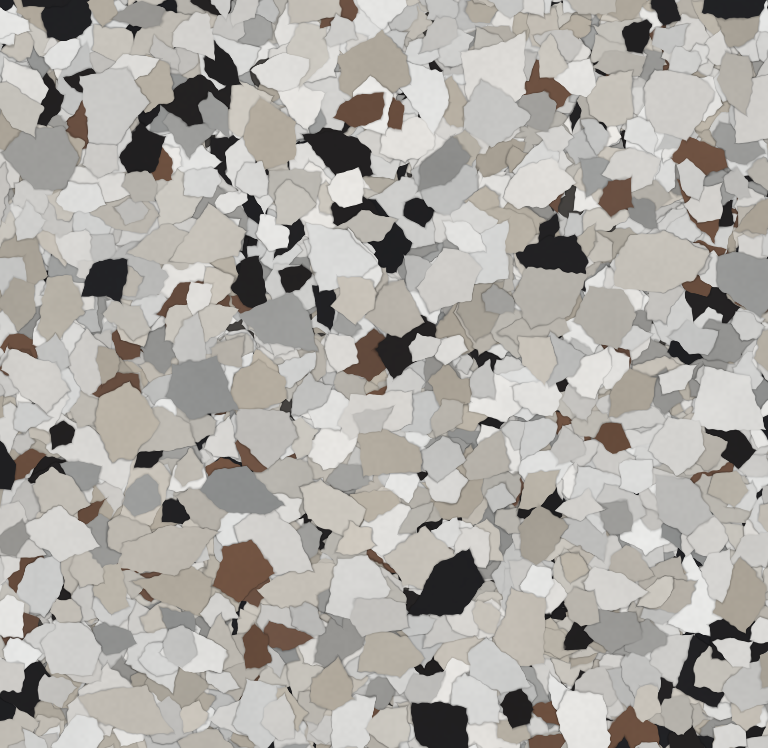
Reproduce this texture procedurally as a Shadertoy shader.

```glsl
const float TAU = 6.2831853;
const int LAYERS = 11;
const float CELL_MIN = 0.052;      // grid pitch of a layer, in canvas heights
const float CELL_MAX = 0.082;
const float RADIUS_MIN = 0.42;     // flake radius, in cells
const float RADIUS_MAX = 0.92;
const float JAGGEDNESS = 0.0045;
const float SHADOW_WIDTH = 0.0042;
const float SHADOW_DEPTH = 0.30;
const float TONE_SPREAD = 0.07;
const vec3 CREVICE = vec3(0.27, 0.26, 0.25);
const vec3 WHITE = vec3(0.855, 0.852, 0.842);
const vec3 PALE = vec3(0.785, 0.782, 0.772);
const vec3 WARM = vec3(0.752, 0.735, 0.703);
const vec3 BEIGE = vec3(0.690, 0.664, 0.618);
const vec3 GREY = vec3(0.590, 0.590, 0.582);
const vec3 BROWN = vec3(0.415, 0.310, 0.250);
const vec3 BLACK = vec3(0.130, 0.127, 0.133);

vec3 hash33(vec3 p) {
    p = fract(p * vec3(0.1031, 0.1030, 0.0973));
    p += dot(p, p.yxz + 33.33);
    return fract((p.xxy + p.yxx) * p.zyx);
}

vec2 noise2(vec2 p, float seed) {
    vec2 i = floor(p), f = fract(p);
    f = f * f * (3.0 - 2.0 * f);
    vec2 a = hash33(vec3(i, seed)).xy;
    vec2 b = hash33(vec3(i + vec2(1, 0), seed)).xy;
    vec2 c = hash33(vec3(i + vec2(0, 1), seed)).xy;
    vec2 d = hash33(vec3(i + vec2(1, 1), seed)).xy;
    return mix(mix(a, b, f.x), mix(c, d, f.x), f.y) - 0.5;
}

// Palette picked by cumulative share
vec3 flakeColour(float pick) {
    if (pick < 0.075) return BLACK;
    if (pick < 0.113) return BROWN;
    if (pick < 0.205) return GREY;
    if (pick < 0.305) return BEIGE;
    if (pick < 0.520) return WARM;
    if (pick < 0.745) return PALE;
    return WHITE;
}

// Corner k of an irregular shard: x = angle in sectors, y = radius
vec2 corner(float k, float sides, vec3 id) {
    vec3 h = hash33(id + vec3(0.0, 0.0, 31.0 + mod(k, sides)));
    return vec2(k + 0.6 * h.x, mix(0.5, 1.0, h.y));
}

vec2 cornerPoint(vec2 c, float sides) {
    float angle = TAU * (c.x / sides - 0.5);
    return c.y * vec2(cos(angle), sin(angle));
}

// Signed distance to the shard's edge, positive inside, unit radius
float shard(vec2 q, float sides, vec3 id) {
    float t = (atan(q.y, q.x) / TAU + 0.5) * sides;
    float k = floor(t);
    if (t < corner(k, sides, id).x) k -= 1.0;
    vec2 a = cornerPoint(corner(k, sides, id), sides);
    vec2 b = cornerPoint(corner(k + 1.0, sides, id), sides);
    vec2 e = normalize(b - a), r = q - a;
    return e.x * r.y - e.y * r.x;
}

// Paint one scattered layer of flakes over the colour below
vec3 paintLayer(vec3 col, vec2 p, float layer, float soft) {
    float seed = layer * 57.0 + 11.0;
    vec3 lh = hash33(vec3(layer, 5.0, 9.0));
    float cell = mix(CELL_MIN, CELL_MAX, lh.z);
    vec2 w = p + JAGGEDNESS * (noise2(p * 75.0, seed + 3.0) + 0.6 * noise2(p * 170.0, seed + 7.0));
    float turn = TAU * lh.x;
    mat2 tilt = mat2(cos(turn), sin(turn), -sin(turn), cos(turn));
    vec2 g = tilt * w / cell + 40.0 + 9.0 * lh.xy;
    vec2 base = floor(g);
    float wear = 0.6 + noise2(p * 28.0, seed + 5.0).x;

    for (int j = -1; j <= 1; j++)
    for (int i = -1; i <= 1; i++) {
        vec2 c = base + vec2(i, j);
        vec3 id = vec3(c, seed);
        vec3 place = hash33(id), form = hash33(id + vec3(0, 0, 13)), tint = hash33(id + vec3(0, 0, 23));
        float radius = mix(RADIUS_MIN, RADIUS_MAX, place.z * place.z);
        vec2 d = g - c - place.xy;
        if (dot(d, d) > 1.7 * radius * radius) continue;

        float angle = TAU * form.x, stretch = mix(1.0, 1.3, form.y);
        vec2 q = mat2(cos(angle), sin(angle), -sin(angle), cos(angle)) * d / radius;
        q *= vec2(1.0 / stretch, stretch);
        float inside = shard(q, floor(5.0 + 3.0 * form.z), id) * radius * cell;

        // Contact shadow on the flakes beneath, then the flake itself
        float shade = smoothstep(-SHADOW_WIDTH, 0.0, inside);
        col *= 1.0 - SHADOW_DEPTH * wear * shade * shade;
        vec3 face = flakeColour(tint.x);
        face *= 1.0 + TONE_SPREAD * (tint.y - 0.5) * 2.0;
        face += 0.012 * (tint.z - 0.5) * vec3(1.0, 0.0, -1.0);
        face *= 1.0 - 0.07 * wear * (1.0 - smoothstep(0.0, 0.0025, inside));
        col = mix(col, face, smoothstep(-soft, soft, inside));
    }
    return col;
}

void mainImage(out vec4 fragColor, in vec2 fragCoord) {
    vec2 p = fragCoord / iResolution.y;
    float soft = max(0.0009, 0.7 / iResolution.y);
    vec3 col = CREVICE;
    for (int n = 0; n < LAYERS; n++) col = paintLayer(col, p, float(n), soft);

    // Faint mottling of the surface
    col *= 1.0 + 0.025 * noise2(p * 22.0, 3.0).x + 0.02 * noise2(p * 190.0, 8.0).y;
    fragColor = vec4(clamp(col, 0.0, 1.0), 1.0);
}
```
